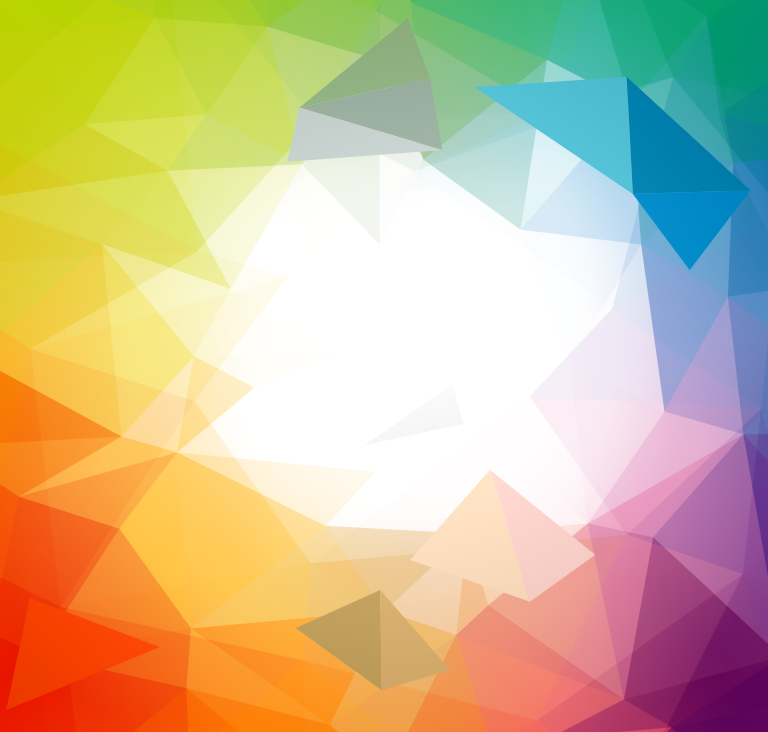
A WebGL 1 fragment shader for this background:

```glsl
precision highp float;
// Low-poly rainbow: triangular facets ring a white centre, deepening toward the edges.
uniform vec2 u_resolution;

const vec2 CENTRE = vec2(.54, .53);
const float WHITE_RADIUS = .42;  // plain middle, as a share of the way to the edge
const float WHITE_LEAN = .07;    // extra reach of the white to the right
const float RING_RADIUS = .73;   // pastel ring
const float EDGE_RADIUS = 1.05;  // deep colours
const float FACET_DENSITY = 7.;
const float SLIVER_DENSITY = 4.3;
const float SLIVER_MIX = .28;
const float JITTER = .76;
const float HUE_SCATTER = .1;
const float FLATNESS = .68;
const float SHARD_GRADIENT = .35;
const mat2 TURN = mat2(.8, .6, -.6, .8);

vec2 hash2(vec2 p) {
  vec2 k = vec2(dot(p, vec2(127.1, 311.7)), dot(p, vec2(269.5, 183.3)));
  return fract(sin(k) * 43758.5);
}

float cross2(vec2 a, vec2 b) { return a.x * b.y - a.y * b.x; }

float edgeDistance(vec2 p, vec2 a, vec2 b) {
  return cross2(b - a, p - a) / length(b - a);
}

// Smooth coverage of a triangle of either winding
float triangle(vec2 p, vec2 a, vec2 b, vec2 c, float pixel) {
  float s = sign(cross2(b - a, c - a));
  float d = min(s * edgeDistance(p, a, b), s * edgeDistance(p, b, c));
  d = min(d, s * edgeDistance(p, c, a));
  return clamp(.5 + d / pixel, 0., 1.);
}

// One of sixteen colour stops around the circle, weighted by nearness
vec3 stop(float turn, float i, float r, float g, float b) {
  float d = abs(turn - i);
  return max(0., 1. - min(d, 16. - d)) * vec3(r, g, b);
}

vec3 ringColour(float t) {
  return stop(t, 0., .76, .69, .88) + stop(t, 1., .6, .74, .91)
    + stop(t, 2., .4, .75, .87) + stop(t, 3., .52, .83, .88)
    + stop(t, 4., .64, .76, .66) + stop(t, 5., .77, .86, .5)
    + stop(t, 6., .87, .9, .38) + stop(t, 7., .89, .9, .42)
    + stop(t, 8., .97, .92, .5) + stop(t, 9., 1., .82, .42)
    + stop(t, 10., 1., .75, .2) + stop(t, 11., 1., .82, .38)
    + stop(t, 12., .9, .76, .55) + stop(t, 13., .98, .72, .52)
    + stop(t, 14., .93, .53, .69) + stop(t, 15., .9, .66, .81);
}

vec3 edgeColour(float t) {
  return stop(t, 0., .3, .53, .76) + stop(t, 1., .02, .43, .66)
    + stop(t, 2., 0., .6, .41) + stop(t, 3., .05, .67, .43)
    + stop(t, 4., .42, .75, .28) + stop(t, 5., .62, .8, .08)
    + stop(t, 6., .74, .83, 0.) + stop(t, 7., .82, .76, 0.)
    + stop(t, 8., .98, .66, .02) + stop(t, 9., .96, .32, 0.)
    + stop(t, 10., .9, .03, 0.) + stop(t, 11., 1., .48, 0.)
    + stop(t, 12., .96, .55, .08) + stop(t, 13., .95, .3, .38)
    + stop(t, 14., .34, 0., .34) + stop(t, 15., .4, .17, .54);
}

// Smooth colour field: white, then pastel ring, then deep edge
vec3 field(vec2 p) {
  vec2 q = (p - CENTRE) / mix(CENTRE, 1. - CENTRE, step(CENTRE, p)) + .0001;
  float r = pow(dot(abs(q * q * q), vec2(1.)), 1. / 3.);
  float turn = mod(atan(q.y, q.x) * 8. / 3.14159, 16.);
  float inner = WHITE_RADIUS + WHITE_LEAN * q.x / length(q);
  vec3 pastel = mix(vec3(1.), ringColour(turn), smoothstep(inner, RING_RADIUS, r));
  float depth = clamp((r - RING_RADIUS) / (EDGE_RADIUS - RING_RADIUS), 0., 1.);
  return mix(pastel, edgeColour(turn), depth);
}

void addFacet(inout vec4 sum, vec2 g, vec2 a, vec2 b, vec2 c, float density, float pixel) {
  float cover = triangle(g, a, b, c, pixel);
  if (cover <= 0.) return;
  vec2 mid = (a + b + c) / 3.;
  vec2 scatter = HUE_SCATTER * (hash2(mid) - .5);
  vec3 flatTone = field(mid * TURN / density + scatter);
  sum += cover * vec4(mix(field(g * TURN / density + scatter), flatTone, FLATNESS), 1.);
}

vec2 vertex(vec2 id) { return id + JITTER * (hash2(id) - .5); }

// Jittered grid, each cell cut along a random diagonal
vec3 facets(vec2 p, float density, float pixel) {
  vec2 g = TURN * p * density;
  vec4 sum = vec4(0.);
  for (int i = 0; i < 9; i++) {
    vec2 id = floor(g) + vec2(mod(float(i), 3.), floor(float(i) / 3. + .01)) - 1.;
    float flip = step(.5, hash2(id + 37.).x);
    vec2 a = vertex(id + vec2(flip, 0.)), c = vertex(id + vec2(1. - flip, 1.));
    addFacet(sum, g, a, vertex(id + vec2(1., flip)), c, density, pixel * density);
    addFacet(sum, g, a, c, vertex(id + vec2(0., 1. - flip)), density, pixel * density);
  }
  return sum.rgb / max(sum.a, .001);
}

// Large accent facet, lighter on the side facing the centre
void shard(inout vec3 col, vec2 a, vec2 b, vec2 c, vec3 tone) {
  vec2 p = gl_FragCoord.xy / u_resolution, mid = (a + b + c) / 3.;
  tone += SHARD_GRADIENT * dot(p - mid, normalize(CENTRE - mid));
  col = mix(col, clamp(tone, 0., 1.), triangle(p, a, b, c, 1. / u_resolution.y));
}

void main() {
  vec2 p = gl_FragCoord.xy / u_resolution;
  float px = 1. / u_resolution.y;
  vec3 col = mix(facets(p, FACET_DENSITY, px), facets(p, SLIVER_DENSITY, px), SLIVER_MIX);
  // Grey-green peak
  vec2 peak = vec2(.39, .853), ridge = vec2(.56, .893), foot = vec2(.576, .795);
  shard(col, peak, vec2(.531, .975), ridge, vec3(.56, .69, .5));
  shard(col, peak, ridge, foot, vec3(.61, .69, .63));
  shard(col, peak, foot, vec2(.374, .779), vec3(.78, .82, .81));
  // Cyan and blue
  vec2 top = vec2(.816, .895), low = vec2(.824, .735), far = vec2(.977, .74);
  shard(col, vec2(.618, .881), top, low, vec3(.32, .75, .83));
  shard(col, top, low, far, vec3(0., .5, .68));
  shard(col, low, far, vec2(.898, .631), vec3(0., .54, .78));
  // Ochre, peach and pink
  vec2 ochre = vec2(.495, .194), base = vec2(.497, .057);
  vec2 tip = vec2(.638, .358), heel = vec2(.69, .178);
  shard(col, vec2(.385, .142), ochre, base, vec3(.75, .62, .36));
  shard(col, ochre, base, vec2(.586, .085), vec3(.83, .67, .42));
  shard(col, tip, vec2(.534, .235), heel, vec3(.99, .87, .75));
  shard(col, tip, heel, vec2(.775, .242), vec3(.98, .82, .79));
  // Red-orange corner and the faint central sliver
  shard(col, vec2(.039, .183), vec2(.208, .116), vec2(.008, .03), vec3(.96, .25, 0.));
  shard(col, vec2(.475, .392), vec2(.589, .475), vec2(.603, .421), vec3(.975, .97, .975));
  gl_FragColor = vec4(col, 1.);
}
```
